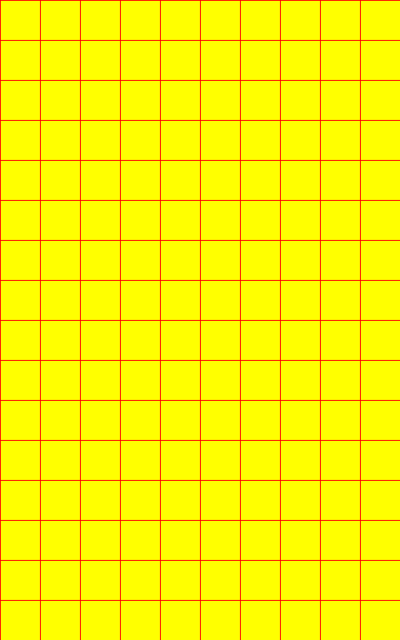
This pattern is drawn by a Shadertoy shader. Its source:

```glsl
const vec2 CELL_COUNT = vec2(10.0, 16.0);  // repeats across and down
const float LINE_WIDTH = 0.0228;           // as a share of one cell
const float LINE_CENTER = 1.0 / 96.0;      // inset from the cell's left and top
const vec3 GROUND_COLOR = vec3(1.0, 1.0, 0.0);
const vec3 LINE_COLOR = vec3(1.0, 0.0, 0.0);

// Coverage per axis; lines thinner than a pixel fade instead of vanishing
vec2 lineCoverage(vec2 cellPos, vec2 pixelSize) {
    vec2 fromFirst = cellPos - LINE_CENTER;
    vec2 nearest = clamp(floor(fromFirst + 0.5), vec2(0.0), CELL_COUNT - 1.0);
    vec2 dist = abs(fromFirst - nearest);
    vec2 halfWidth = 0.5 * max(vec2(LINE_WIDTH), pixelSize);
    vec2 fade = min(LINE_WIDTH / pixelSize, 1.0);
    return fade * clamp((halfWidth - dist) / pixelSize + 0.5, 0.0, 1.0);
}

void mainImage(out vec4 fragColor, in vec2 fragCoord) {
    // Cell units, counted from the upper left
    vec2 uv = fragCoord / iResolution.xy;
    vec2 cellPos = vec2(uv.x, 1.0 - uv.y) * CELL_COUNT;
    vec2 pixelSize = CELL_COUNT / iResolution.xy;

    // Union of vertical and horizontal lines
    vec2 coverage = lineCoverage(cellPos, pixelSize);
    float grid = 1.0 - (1.0 - coverage.x) * (1.0 - coverage.y);

    fragColor = vec4(mix(GROUND_COLOR, LINE_COLOR, grid), 1.0);
}
```
